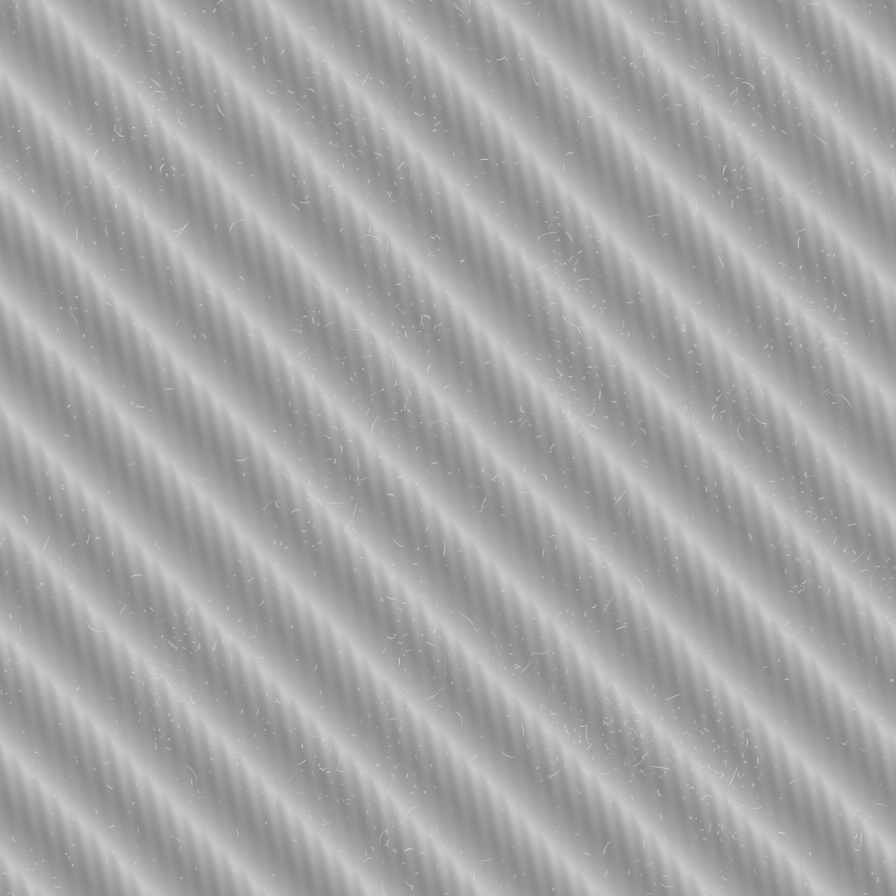
This texture is drawn by a WebGL 2 fragment shader. Its source:

```glsl
#version 300 es
precision highp float;
// Grey ribbed sheet with soft diagonal ridges and clusters of fine pale scratches; tiles seamlessly.
uniform vec2 u_resolution;
out vec4 outColor;

const float TAU = 6.2831853;
const float RIDGES = 8.0;               // repeats across and down
const vec2 RIBS = vec2(56.0, 10.0);     // fine ribs across and down
const vec3 VALLEY = vec3(0.558);
const vec3 CREST = vec3(0.785);
const vec3 SCRATCH = vec3(0.86);

// Three random values for a grid cell.
vec3 hash3(vec2 cell, float seed) {
  vec3 p = fract(vec3(cell.xyx + seed) * vec3(0.1031, 0.1030, 0.0973));
  p += dot(p, p.yxz + 33.33);
  return fract((p.xxy + p.yzz) * p.zyx);
}

// Value noise that wraps after the given number of cells.
float tileNoise(vec2 uv, float cells, float seed) {
  vec2 p = uv * cells;
  vec2 i = floor(p);
  vec2 f = p - i;
  f = f * f * (3.0 - 2.0 * f);
  float a = hash3(mod(i, cells), seed).x;
  float b = hash3(mod(i + vec2(1, 0), cells), seed).x;
  float c = hash3(mod(i + vec2(0, 1), cells), seed).x;
  float d = hash3(mod(i + vec2(1, 1), cells), seed).x;
  return mix(mix(a, b, f.x), mix(c, d, f.x), f.y);
}

// Narrow crest falling off to a broad valley, 1 at the crest.
float ridge(float phase) {
  float d = 2.0 * abs(fract(phase + 0.5) - 0.5);
  return pow(1.0 - sqrt(d * d + 0.002) / 1.001, 1.6);
}

// Short bent hairs, one per wrapped cell, kept where the cluster noise is high.
float scratches(vec2 uv, float cells, float reach, float width, float density, float seed) {
  float pixel = 1.0 / u_resolution.y;
  vec2 home = floor(uv * cells);
  float cover = 0.0;
  for (int y = -1; y <= 1; y++) {
    for (int x = -1; x <= 1; x++) {
      vec2 cell = home + vec2(x, y);
      vec2 id = mod(cell, cells);
      vec3 place = hash3(id, seed);
      vec3 form = hash3(id, seed + 17.0);
      float cluster = tileNoise((id + 0.5) / cells, 11.0, 5.0);
      float keep = step(place.z, density * (0.15 + 2.2 * cluster * cluster * cluster));

      // Local frame along the hair.
      vec2 q = uv - (cell + place.xy) / cells;
      float angle = form.x * TAU;
      q = mat2(cos(angle), -sin(angle), sin(angle), cos(angle)) * q;
      float halfLength = reach * mix(0.25, 1.0, form.y * form.y);
      float bend = (form.z - 0.5) * 1.4 / reach;
      float slope = 2.0 * bend * q.x;
      float across = abs(q.y - bend * q.x * q.x) / sqrt(1.0 + slope * slope);
      float line = 1.0 - smoothstep(0.0, width + 0.7 * pixel, across);
      float ends = 1.0 - smoothstep(0.6 * halfLength, halfLength + 0.5 * pixel, abs(q.x));
      cover = max(cover, keep * line * ends * mix(0.25, 0.8, fract(form.z * 7.0)));
    }
  }
  return cover;
}

void main() {
  vec2 uv = gl_FragCoord.xy / u_resolution;

  // Fine leaning ribs, which also nudge the ridges sideways.
  float rib = cos(TAU * dot(uv, RIBS * vec2(1.0, 1.0)));
  float wander = tileNoise(uv, 16.0, 3.0) - 0.5;
  float phase = RIDGES * (uv.x + uv.y) - 0.375 + 0.02 * rib + 0.04 * wander;
  vec3 color = mix(VALLEY, CREST, ridge(phase));
  color += 0.016 * rib + 0.008 * wander;

  // Wear: long hairs, short nicks and specks.
  float wear = scratches(uv, 30.0, 0.014, 0.0006, 0.5, 11.0);
  wear = max(wear, scratches(uv, 56.0, 0.006, 0.0007, 0.5, 41.0));
  wear = max(wear, scratches(uv, 90.0, 0.003, 0.0008, 0.35, 73.0));
  wear *= 0.45 + 0.55 * tileNoise(uv, 190.0, 9.0);
  color = mix(color, SCRATCH, wear);

  outColor = vec4(color, 1.0);
}
```
